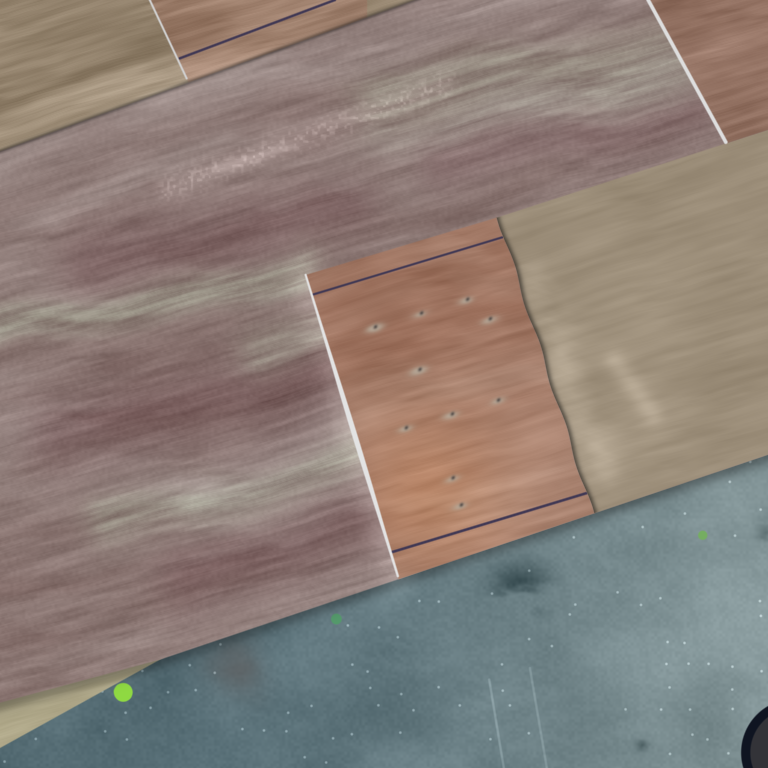
Give the GLSL for this texture, as a WebGL 2 fragment shader.

```glsl
#version 300 es
precision highp float;
// Overlapping sanded plywood sheets with an orange patch, above a stained concrete floor.
uniform vec2 u_resolution;
out vec4 outColor;

float hash(vec2 p) { return fract(sin(dot(p, vec2(127.1, 311.7))) * 43758.5); }

float noise(vec2 p) {
  vec2 i = floor(p), f = fract(p);
  f = f * f * (3. - 2. * f);
  return mix(mix(hash(i), hash(i + vec2(1, 0)), f.x), mix(hash(i + vec2(0, 1)), hash(i + 1.), f.x), f.y);
}

// Fractal noise, centred on zero
float fbm(vec2 p) {
  float sum = -.48, amp = .5;
  for (int i = 0; i < 5; i++, amp *= .5) {
    sum += amp * noise(p);
    p = mat2(1.6, .2, -.2, 2.1) * p + 7.3;
  }
  return sum;
}

// Signed distance to the line a-b, positive on its left
float side(vec2 p, vec2 a, vec2 b) {
  vec2 d = normalize(b - a);
  return d.x * (p.y - a.y) - d.y * (p.x - a.x);
}

float segment(vec2 p, vec2 a, vec2 b) {
  vec2 d = b - a;
  return length(p - a - d * clamp(dot(p - a, d) / dot(d, d), 0., 1.));
}

float glow(float d, float width) { return exp(-d * d / (width * width)); }

float smear(vec2 p, vec2 a, vec2 b, float width) { return glow(segment(p, a, b), width); }

// Paints a colour where the distance is positive
void paint(inout vec3 col, vec3 ink, float d) {
  float aa = 1. / min(u_resolution.x, u_resolution.y);
  col = mix(col, ink, smoothstep(-aa, aa, d));
}

void main() {
  vec2 p = gl_FragCoord.xy / u_resolution;
  // Corners of the boards and the patch
  vec2 topL = vec2(.398, .642), topR = vec2(.648, .717), lowR = vec2(.772, .331), lowL = vec2(.518, .25);
  vec2 tip = vec2(.208, .141), notch = vec2(.945, .815), notchTop = vec2(.844, 1);
  vec2 insetLow = vec2(.243, .898), insetTop = vec2(.195, 1);

  // Grain runs along the boards
  vec2 g = mat2(.96, -.28, .28, .96) * p;
  float warp = fbm(p * 6.), cloud = fbm(p * 14. + 3.), grit = noise(p * 260.) - .5;
  float broad = fbm(g * vec2(2.5, 13) + warp * 1.2);
  float fine = fbm(g * vec2(14, 130) + warp * 2.);

  // Concrete with stains, scratches and chips
  vec3 col = mix(vec3(.35, .44, .47), vec3(.5, .57, .58), smoothstep(.25, 1.05, p.x));
  col += .13 * cloud + .1 * warp + .035 * grit;
  col -= .24 * glow(length(p - vec2(.678, .232)), .04) * smoothstep(-.09, .08, cloud + .5 * warp);
  col = mix(col, vec3(.37, .36, .36), .6 * glow(length(p - vec2(.312, .128)) + .06 * cloud, .035));
  col -= .2 * glow(length(p - vec2(.836, .03)) + .03 * cloud, .01);
  col -= .2 * glow(length(p - vec2(.997, .307)) + .05 * cloud, .016);
  paint(col, col + .1, .0015 - segment(p, vec2(.637, .115), vec2(.656, 0)));
  paint(col, col + .08, .0015 - segment(p, vec2(.69, .13), vec2(.712, 0)));
  vec2 cell = floor(p * 34.), chip = fract(p * 34.) - .2 - .6 * vec2(hash(cell), hash(cell + 9.));
  paint(col, col + .22 * step(.72, hash(cell + 4.)), .0016 - length(chip) / 34.);
  // Paint drops and a dark hoop
  paint(col, vec3(.56, .85, .26), .0125 - length(p - vec2(.161, .098)) + .008 * cloud);
  paint(col, vec3(.33, .6, .42), .007 - length(p - vec2(.438, .194)));
  paint(col, vec3(.46, .68, .38), .006 - length(p - vec2(.915, .303)));
  float hoop = length(p - vec2(1.035, .02));
  paint(col, vec3(.2, .2, .22), .068 - hoop);
  paint(col, vec3(.06, .08, .13), .006 - abs(hoop - .064));

  // Pale sheet underneath
  paint(col, vec3(.69, .66, .54) + .12 * fine, side(p, vec2(0, .026), tip));

  // Mauve main board: pale streaks, red bands, dust
  float bottom = min(side(p, vec2(0, .085), tip), side(p, tip, vec2(1, .408)));
  col *= 1. - .3 * glow(bottom, .012);
  vec2 w = p + vec2(0, .05 * warp + .07 * broad);
  float pale = smear(w, vec2(-.05, .555), vec2(.39, .645), .027)
    + .85 * smear(w, vec2(.14, .315), vec2(.46, .42), .028)
    + .7 * smear(w, vec2(.5, .86), vec2(.88, .925), .045)
    + .6 * smear(w, vec2(.34, .54), vec2(.42, .56), .03);
  float red = smear(w, vec2(.12, .66), vec2(.45, .73), .045) + smear(w, vec2(.08, .43), vec2(.4, .5), .05)
    + smear(w, vec2(.58, .79), vec2(.9, .86), .04) + smear(w, vec2(.25, .25), vec2(.46, .32), .05);
  vec3 wood = mix(vec3(.56, .485, .47), vec3(.49, .385, .385), .75 * min(red, 1.));
  wood = mix(wood, vec3(.63, .61, .56), clamp(pale * (.9 + 1.5 * fine), 0., 1.));
  wood += vec3(.2, .24, .24) * broad + .17 * fine + .03 * grit;
  wood += smear(p, vec2(.22, .755), vec2(.58, .89), .014) * (.08 + .18 * max(grit, 0.));
  paint(col, wood, bottom);

  // Tan board
  float seam = side(p, lowR, topR) + .002 * sin(p.y * 60.), tanTop = side(p, topR, vec2(1, .831));
  vec3 tan1 = vec3(.61, .555, .475) + .1 * broad + .08 * fine + .06 * cloud;
  tan1 += .1 * smear(p, vec2(.7, .63), vec2(.79, .39), .027) * (.8 + 3. * cloud);
  tan1 += .08 * smear(p, vec2(.8, .53), vec2(.85, .46), .014);
  paint(col, tan1 * (1. - .45 * glow(seam, .005)), min(bottom, -max(seam, tanTop)));

  // Orange patch with rows of knots
  float leftSeam = side(p, lowL, topL), gap = segment(p, lowL, topL);
  vec3 orange = vec3(.635, .475, .4) + vec3(.14, .19, .2) * broad + .12 * (fine + cloud);
  orange += vec3(.05, .01, -.03) * glow(length(p - vec2(.56, .36)), .1);
  for (float k = 0.; k < 10.; k++) {
    vec2 st = k < 6. ? vec2(.25 + .24 * mod(k, 3.), .225 + .335 * floor(k / 3.))
      : vec2(k < 7. ? .81 : .4, .305 + .09 * mod(k, 2.) + .45 * floor(k / 2. - 3.));
    vec2 d = p - topL - st.x * (topR - topL) - st.y * (lowL - topL);
    d.y -= .25 * d.x;
    orange = mix(orange, vec3(.73, .7, .64), .75 * glow(length(d * vec2(.55, 1.2)) + .012 * cloud, .0055));
    orange = mix(orange, vec3(.3, .27, .26), .8 * glow(length(d - .0015), .0027));
  }
  vec3 ink = vec3(.25, .22, .33);
  paint(orange, ink, .0014 - segment(p, vec2(.406, .616), vec2(.654, .691)));
  paint(orange, ink, .0017 - segment(p, vec2(.51, .281), vec2(.764, .358)));
  col += .09 * glow(gap, .025);
  paint(col, orange, min(min(-leftSeam, seam), min(bottom, -side(p, topL, topR))));
  paint(col, vec3(.89), .0012 + .0022 * glow(p.y - .43, .13) - gap);

  // Upper sheets with white seams
  float sheet = side(p, vec2(0, .803), vec2(.54, 1));
  vec3 upper = vec3(.6, .535, .45) + .28 * broad + .2 * fine;
  paint(upper, upper + vec3(.02, -.035, -.025), min(-side(p, insetLow, insetTop), .478 - p.x));
  paint(upper, ink, .0016 - segment(p, vec2(.234, .924), vec2(.436, 1)));
  paint(col, upper, sheet);
  col *= 1. - .35 * glow(sheet, .003);
  paint(col, vec3(.82), .0013 - segment(p, insetLow, insetTop));
  paint(col, vec3(.57, .44, .38) + .2 * broad + .16 * (fine + cloud), min(-side(p, notch, notchTop), tanTop));
  paint(col, vec3(.87), .0024 - segment(p, notch, notchTop));
  outColor = vec4(col, 1);
}
```
